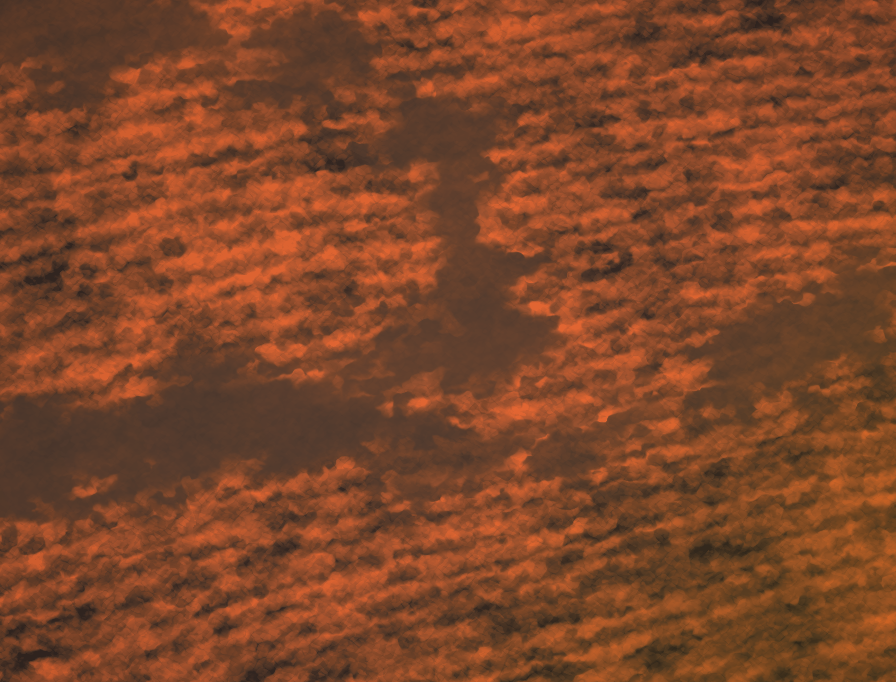
Give the GLSL for this texture, as a WebGL 1 fragment shader.

```glsl
precision highp float;
// Aerial view of rust-orange soil with slanted crop rows and dark, dense patches of growth.
uniform vec2 u_resolution;

const float TAU = 6.2831853;
const float ROW_PERIOD = 0.043;

vec3 hash3(vec2 cell) {
  vec3 h = fract(cell.xyx * vec3(0.1031, 0.1030, 0.0973));
  h += dot(h, h.yxz + 33.33);
  return fract((h.xxy + h.yzz) * h.zyx);
}

// Cellular noise: random cell values blended by distance; high crispness gives hard cells.
float cellular(vec2 p, float crispness) {
  vec2 base = floor(p);
  float total = 0.0;
  float weights = 0.0001;
  for (int j = -1; j <= 1; j++) {
    for (int i = -1; i <= 1; i++) {
      vec2 cell = base + vec2(float(i), float(j));
      vec3 h = hash3(cell + 57.0);
      vec2 toSeed = cell + h.xy - p;
      float w = exp(-crispness * dot(toSeed, toSeed));
      total += w * h.z;
      weights += w;
    }
  }
  return total / weights;
}

vec2 rotate(vec2 p, float angle) {
  float c = cos(angle);
  float s = sin(angle);
  return vec2(c * p.x + s * p.y, c * p.y - s * p.x);
}

// Small elongated leaf strokes lying along one direction.
float leaves(vec2 p, float angle, vec2 size) {
  return cellular(rotate(p, angle) / size, 18.0) - 0.5;
}

float segmentDistance(vec2 p, vec2 a, vec2 b) {
  vec2 ab = b - a;
  float h = clamp(dot(p - a, ab) / dot(ab, ab), 0.0, 1.0);
  return length(p - a - ab * h);
}

// Soft band of dense growth around a segment.
float band(vec2 p, vec2 a, vec2 b, float radius, float ragged) {
  float d = segmentDistance(p, a, b) + ragged;
  return 1.0 - smoothstep(radius * 0.5, radius * 1.35, d);
}

float denseGrowth(vec2 p, float ragged) {
  float g = band(p, vec2(-0.1, 0.29), vec2(0.30, 0.36), 0.075, ragged);
  g = max(g, band(p, vec2(0.30, 0.37), vec2(0.77, 0.50), 0.085, ragged));
  g = max(g, 0.85 * band(p, vec2(0.65, 0.80), vec2(0.71, 0.52), 0.080, ragged));
  g = max(g, 0.80 * band(p, vec2(-0.05, 0.97), vec2(0.45, 0.94), 0.090, ragged));
  g = max(g, 0.75 * band(p, vec2(1.08, 0.46), vec2(1.35, 0.62), 0.065, ragged));
  return max(g, 0.60 * band(p, vec2(0.62, 0.32), vec2(0.93, 0.40), 0.060, ragged));
}

// Colour ramp from shaded leaf through brown earth to bright soil.
vec3 earthRamp(float t) {
  vec3 shade = vec3(0.20, 0.150, 0.130);
  vec3 growth = vec3(0.33, 0.220, 0.160);
  vec3 brown = vec3(0.49, 0.270, 0.160);
  vec3 rust = vec3(0.60, 0.310, 0.180);
  vec3 orange = vec3(0.86, 0.385, 0.190);
  vec3 c = mix(shade, growth, clamp((t - 0.20) / 0.13, 0.0, 1.0));
  c = mix(c, brown, clamp((t - 0.33) / 0.16, 0.0, 1.0));
  c = mix(c, rust, clamp((t - 0.49) / 0.11, 0.0, 1.0));
  return mix(c, orange, clamp((t - 0.60) / 0.26, 0.0, 1.0));
}

void main() {
  vec2 p = gl_FragCoord.xy / u_resolution.y;

  // Field coordinates: x runs along the rows, which fan out toward the bottom.
  vec2 field = vec2(p.x + 0.22 * p.y, p.y - p.x * (0.32 - 0.18 * p.y));
  vec2 jitter = vec2(cellular(p * 75.0, 7.0), cellular(p * 75.0 + 31.0, 7.0)) - 0.5;
  vec2 frayed = field + 0.012 * jitter;

  // Patches and clumps of growth.
  float patches = cellular(frayed * vec2(5.0, 8.0), 5.0) - 0.5;
  float drifts = cellular(frayed * vec2(12.0, 21.0) + 9.0, 6.0) - 0.5;
  float clumps = cellular(frayed * vec2(42.0, 62.0) + 17.0, 8.0) - 0.5;
  float dense = denseGrowth(p, 0.10 * patches + 0.07 * drifts + 0.05 * clumps);
  float open = 1.0 - dense;

  // Planted rows with occasional deeper furrows.
  float phase = frayed.y / ROW_PERIOD + 0.5 * drifts + 0.15 * sin(field.x * 9.0);
  float rows = cos(TAU * phase) + 0.25 * sin(2.0 * TAU * phase);
  float corner = smoothstep(0.35, 1.15, p.x - p.y);
  float furrow = pow(0.5 + 0.5 * cos(TAU * phase / 3.0), 12.0) * corner;

  // Leaf strokes in two crossing directions.
  float strokes = leaves(p + 0.004 * jitter, 0.75, vec2(0.013, 0.0055))
                + leaves(p - 0.004 * jitter, -0.55, vec2(0.011, 0.0050));

  float t = 0.535 + 0.24 * patches + 0.22 * drifts * (0.4 + 0.6 * open);
  t += (0.10 + 0.06 * drifts) * rows * (0.12 + 0.88 * open) - 0.14 * furrow;
  t += 0.30 * clumps * (0.25 + 0.75 * open);
  t += 0.105 * strokes * (0.45 + 0.55 * open);
  t = mix(t, 0.335 + 0.25 * (t - 0.5), 0.85 * dense);
  t = mix(t, 0.50 + 0.75 * (t - 0.50), corner);

  // Grey dense leaves, ochre lower corner, gentle edge darkening.
  vec3 color = earthRamp(t);
  color = mix(color, color * vec3(0.95, 1.02, 1.10), dense);
  color *= mix(vec3(1.0), vec3(1.0, 1.08, 0.80), corner);
  vec2 offCenter = gl_FragCoord.xy / u_resolution - vec2(0.52, 0.45);
  color *= 1.03 - 0.28 * dot(offCenter, offCenter);
  gl_FragColor = vec4(color, 1.0);
}
```
